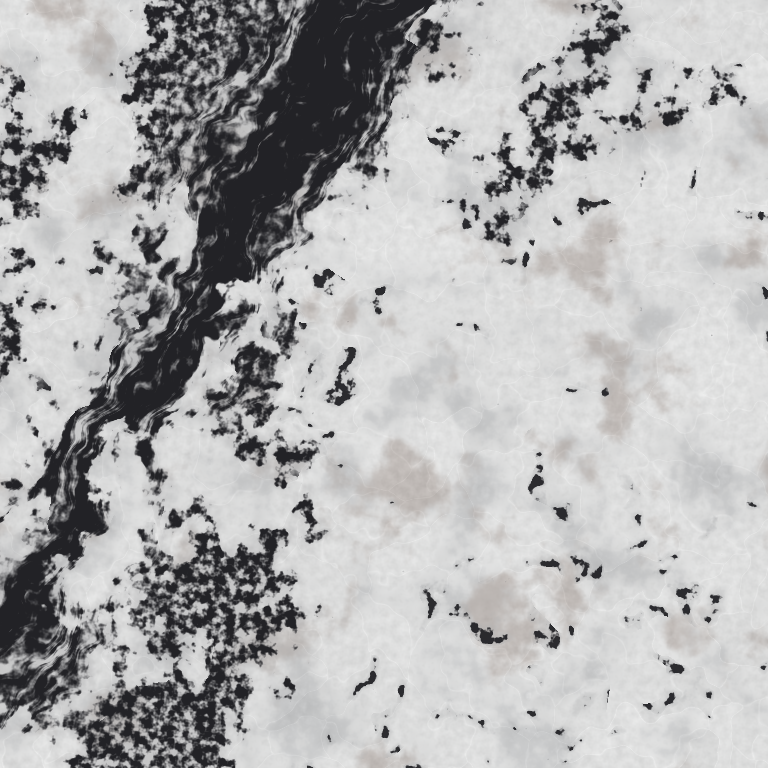
A Shadertoy shader for this texture:

```glsl
// White granite crossed by a dark, foliated mica band with pale lenses and black specks.

#define QUARTZ vec3(0.865, 0.867, 0.866)
#define CLOUD vec3(0.73, 0.735, 0.74)
#define WARM vec3(0.68, 0.645, 0.625)
#define MATRIX vec3(0.73, 0.73, 0.735)
#define MICA vec3(0.135, 0.135, 0.15)
#define BAND_SLOPE 0.56
#define GRAIN_FREQ 75.0
#define MICA_BIAS 0.10
#define MICA_SOFTNESS 0.34
#define SPECK_FREQ 24.0
#define SPECK_SHARE 0.13
#define EDGE_ROUGHNESS 0.06

vec2 hash2(vec2 cell) {
    uvec2 v = uvec2(ivec2(cell)) * 1664525u + 1013904223u;
    for (int i = 0; i < 2; i++) {
        v.x += v.y * 1664525u;
        v.y += v.x * 1664525u;
        v ^= v >> 16u;
    }
    return vec2(v >> 16u) / 65535.0;
}

float gradientDot(vec2 cell, vec2 offset) {
    float angle = 6.2832 * hash2(cell).x;
    return dot(vec2(cos(angle), sin(angle)), offset);
}

float gradientNoise(vec2 p) {
    vec2 i = floor(p), f = p - i;
    vec2 u = f * f * f * (f * (f * 6.0 - 15.0) + 10.0);
    vec2 e = vec2(1.0, 0.0);
    float low = mix(gradientDot(i, f), gradientDot(i + e, f - e), u.x);
    float high = mix(gradientDot(i + e.yx, f - e.yx), gradientDot(i + 1.0, f - 1.0), u.x);
    return mix(low, high, u.y);
}

float fbm(vec2 p, int octaves) {
    float sum = 0.0, gain = 1.0;
    for (int i = 0; i < octaves; i++) {
        sum += gain * gradientNoise(p);
        p = mat2(2.0, 0.1, -0.1, 2.0) * p + 19.7;
        gain *= 0.55;
    }
    return sum;
}

// Nearest distance, second distance and random id of scattered cells
vec3 scatter(vec2 p) {
    vec2 base = floor(p);
    vec3 nearest = vec3(9.0, 9.0, 0.0);
    for (int y = -1; y <= 1; y++)
    for (int x = -1; x <= 1; x++) {
        vec2 cell = base + vec2(x, y);
        float dist = length(cell + 0.15 + 0.7 * hash2(cell) - p);
        if (dist < nearest.x) nearest = vec3(dist, nearest.x, hash2(cell + 71.0).x);
        else nearest.y = min(nearest.y, dist);
    }
    return nearest;
}

// Depth inside a rounded lens from a to b, positive within
float lens(vec2 p, vec2 a, vec2 b, float radius) {
    vec2 axis = b - a;
    float t = clamp(dot(p - a, axis) / dot(axis, axis), 0.0, 1.0);
    return radius - length(p - a - t * axis);
}

void mainImage(out vec4 fragColor, in vec2 fragCoord) {
    vec2 p = fragCoord / iResolution.xy;
    vec2 warp = vec2(fbm(p * 6.0, 4), fbm(p * 6.0 + 37.0, 4));
    vec2 q = p + 0.05 * warp;
    float rough = fbm(p * 28.0, 4);
    float speckle = fbm(p * GRAIN_FREQ, 3);

    // Flow coordinates and outline of the dark band
    float across = q.x - BAND_SLOPE * q.y + 0.09;
    float along = dot(p, vec2(0.49, 0.87));
    float rightSide = 0.11 + 0.25 * smoothstep(0.65, 0.2, q.y) + 0.05 * smoothstep(0.7, 0.9, q.y);
    float leftSide = 0.10 + 0.16 * smoothstep(0.6, 0.9, q.y);
    float mass = min(rightSide - across, across + leftSide);

    // Side pockets of mica
    mass = max(mass, lens(q, vec2(0.65, 0.74), vec2(0.79, 0.95), 0.035));
    mass = max(mass, lens(q, vec2(0.82, 0.84), vec2(0.93, 0.88), 0.015));
    mass = max(mass, lens(q, vec2(-0.02, 0.73), vec2(0.04, 0.84), 0.045));
    mass = max(mass, lens(q, vec2(-0.01, 0.50), vec2(0.04, 0.64), 0.022));

    // Pale lenses, large and scattered
    mass = min(mass, -lens(q, vec2(0.12, 0.23), vec2(0.18, 0.36), 0.042));
    mass = min(mass, -lens(q, vec2(0.27, 0.40), vec2(0.34, 0.34), 0.045));
    mass = min(mass, -lens(q, vec2(0.31, 0.58), vec2(0.33, 0.60), 0.022));
    mass = min(mass, -lens(q, vec2(0.00, 0.00), vec2(0.06, 0.00), 0.045));
    mass = min(mass, -lens(q, vec2(0.08, 0.69), vec2(0.13, 0.86), 0.045));
    float coreWidth = 0.014 + 0.045 * smoothstep(0.55, 1.0, p.y);
    float core = smoothstep(coreWidth + 0.035, coreWidth - 0.015, abs(across - 0.01) + 0.02 * rough);
    vec3 clast = scatter(vec2(across * 15.0, along * 10.0));
    float clastSize = clast.z > 0.68 ? mix(0.12, 0.38, fract(clast.z * 17.0)) : -1.0;
    mass = min(mass, (clast.x - clastSize) * 0.07 + 0.3 * core);

    // Mica grains, drawn out into streaks near the core
    float cover = smoothstep(-0.03, 0.03, mass + EDGE_ROUGHNESS * rough);
    float streak = fbm(vec2(across * GRAIN_FREQ, along * 22.0), 3);
    float ribbon = fbm(vec2(across * 38.0, along * 4.0), 3);
    float foliation = smoothstep(0.24, 0.06, abs(across));
    float grain = mix(speckle + 0.4 * rough, 0.75 * streak + 0.5 * ribbon + 0.35 * speckle, foliation);
    float bias = mix(-1.15, MICA_BIAS, cover) + 0.5 * core * cover;
    float mica = smoothstep(-MICA_SOFTNESS, MICA_SOFTNESS, grain + bias);

    // Cloudy crystals with warm stains
    vec3 crystal = scatter(p * 13.0 + 1.2 * warp);
    float cloud = smoothstep(0.0, 0.6, fbm(p * 9.0 + 11.0, 4) + 0.35 * speckle);
    float stain = smoothstep(0.12, 0.6, fbm(p * 7.0 + 53.0, 4) + 0.3 * rough);
    vec3 color = mix(QUARTZ, CLOUD, 0.75 * cloud);
    color = mix(color, WARM, 0.65 * stain);
    color += 0.03 * (crystal.z - 0.5) + 0.045 * speckle;
    color += 0.025 * smoothstep(0.06, 0.0, crystal.y - crystal.x);

    // Clustered black specks with grey halos
    vec3 spot = scatter(p * SPECK_FREQ + 2.0 * warp);
    float cluster = 0.35 * fbm(p * 4.0 + 5.0, 3) + 0.12 * smoothstep(0.6, 0.3, p.y);
    float spotSize = spot.z < SPECK_SHARE + cluster - 0.04 ? mix(0.04, 0.27, fract(spot.z * 37.0)) : -1.0;
    float depth = spotSize - spot.x + 0.28 * speckle;
    color = mix(color, CLOUD * 0.9, 0.35 * smoothstep(-0.3, 0.0, depth));
    color = mix(color, MICA, 0.95 * smoothstep(-0.03, 0.07, depth) * (1.0 - cover));

    color = mix(color, MATRIX, 0.6 * cover);
    color = mix(color, MICA, mica);
    fragColor = vec4(clamp(color, 0.0, 1.0), 1.0);
}
```
